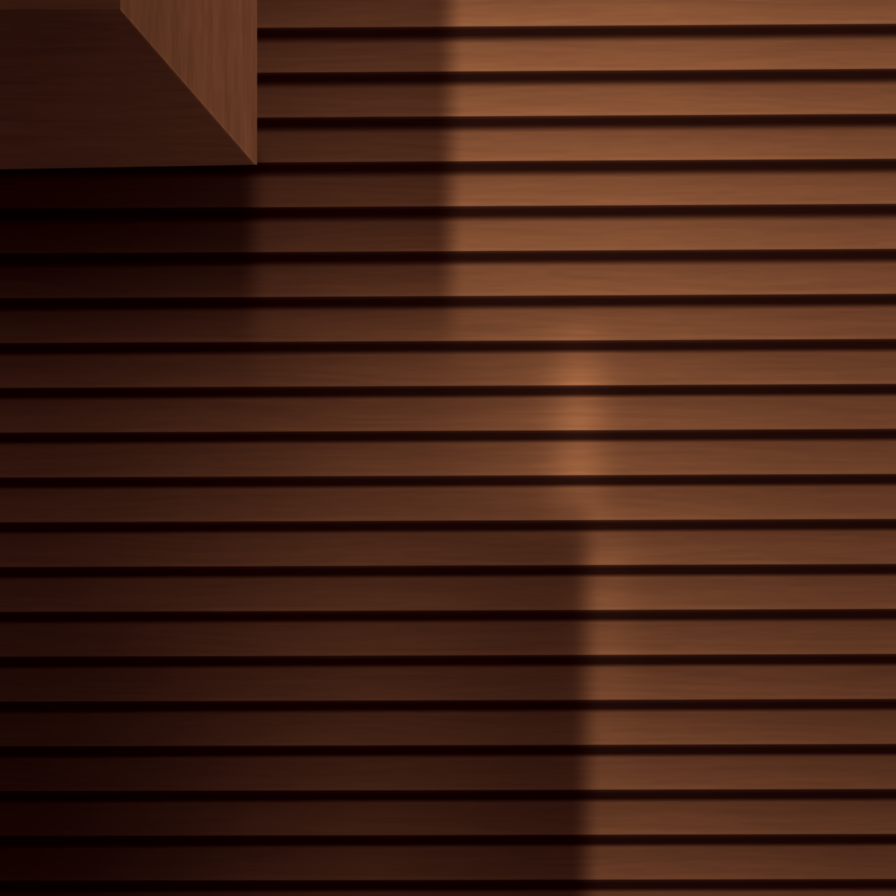
Write a WebGL 1 fragment shader that draws this texture.

```glsl
precision highp float;
// Horizontal wooden slats in warm low light, with a wooden box in the upper left corner.
uniform vec2 u_resolution;

const float SLAT_PITCH = 0.0501;
const float FIRST_GROOVE = 0.0355;

float hash(vec2 p) {
  vec3 q = fract(vec3(p.xyx) * 0.1031);
  q += dot(q, q.yzx + 33.33);
  return fract((q.x + q.y) * q.z);
}

float noise(vec2 p) {
  vec2 i = floor(p);
  vec2 f = fract(p);
  f = f * f * (3.0 - 2.0 * f);
  return mix(mix(hash(i), hash(i + vec2(1.0, 0.0)), f.x),
             mix(hash(i + vec2(0.0, 1.0)), hash(i + vec2(1.0, 1.0)), f.x), f.y);
}

// Wood fibres running along the first axis, centred on zero.
float woodGrain(vec2 p, float seed) {
  float bend = noise(p * vec2(5.0, 22.0) + seed * 7.3);
  float fibres = noise(vec2(p.x * 9.0, p.y * 260.0 + bend * 5.0) + seed * 13.1);
  float pores = noise(p * vec2(45.0, 420.0) + seed * 3.7);
  return 0.6 * fibres + 0.4 * pores - 0.5;
}

float gauss(float d, float width) {
  return exp(-d * d / (width * width));
}

// Warm brown whose red channel equals the given level.
vec3 woodTone(float level) {
  return max(vec3(level, 0.70 * (level - 0.066), 0.45 * (level - 0.07)), 0.0);
}

// Light falling on the wall; y runs downwards.
float wallLight(vec2 p) {
  float lit = mix(0.53, 0.38, smoothstep(0.0, 1.0, p.y)) - 0.05 * smoothstep(0.68, 1.0, p.x);
  float shade = mix(0.18, 0.31, smoothstep(0.0, 0.45, p.x));
  shade -= 0.04 * gauss(p.y - 0.25, 0.10);
  shade -= 0.10 * smoothstep(0.50, 1.0, p.y);
  shade -= 0.03 * smoothstep(0.56, 0.66, p.y) * smoothstep(0.4, 0.64, p.x);

  // Three shadow edges, blended down the wall
  float upper = smoothstep(0.485, 0.52, p.x);
  float middle = 0.7 * smoothstep(0.25, 0.68, p.x) + 0.3 * smoothstep(0.45, 0.60, p.x);
  float lower = smoothstep(0.636, 0.672, p.x);
  float sun = mix(upper, middle, smoothstep(0.27, 0.43, p.y));
  sun = mix(sun, lower, smoothstep(0.52, 0.62, p.y));
  float light = mix(shade, lit, sun);

  // Shadow below the box
  float under = (1.0 - smoothstep(0.265, 0.30, p.x)) * smoothstep(0.15, 0.18, p.y);
  under *= 1.0 - smoothstep(0.22, 0.46, p.y);
  light *= 1.0 - 0.52 * under;

  // Upright glow and its fainter tail
  float span = smoothstep(0.33, 0.43, p.y) * (1.0 - smoothstep(0.52, 0.61, p.y));
  light += 0.14 * gauss(p.x - 0.646, 0.034) * span;
  float tail = smoothstep(0.55, 0.63, p.y) * (1.0 - smoothstep(0.68, 0.95, p.y));
  light += 0.055 * gauss(p.x - 0.678, 0.034) * tail;
  return light;
}

// Brightness factor across one slat, with a groove at its upper end.
float slatProfile(float t, float depth, float blur) {
  float body = mix(0.90, 1.04, smoothstep(0.1, 0.85, t));
  float overhang = 1.0 - smoothstep(0.07, 0.20 + 0.09 * depth, t);
  float lip = smoothstep(0.89 - blur, 0.91 + blur, t);
  float groove = max(overhang, lip);
  float grooveLevel = mix(0.27, 0.42, lip * (1.0 - smoothstep(0.90, 0.99, t)));
  float rim = 0.05 * gauss(t - 0.85, 0.04);
  return mix(body + rim, grooveLevel, groove);
}

vec3 slatWall(vec2 p, float pixel) {
  float tilt = mix(0.0065, 0.002, p.y) * (p.x - 0.4);
  float row = (p.y - FIRST_GROOVE + tilt) / SLAT_PITCH;
  float seed = floor(row) + 5.0;
  float depth = 1.0 - smoothstep(0.2, 0.5, p.y);
  float light = wallLight(p) * (0.98 + 0.04 * hash(vec2(seed, 2.0)));
  light *= 1.0 + 0.11 * woodGrain(p, seed);
  return woodTone(light * slatProfile(fract(row), depth, 0.6 * pixel / SLAT_PITCH));
}

// Coverage of the region where d is negative.
float cover(float d, float pixel) {
  return 1.0 - smoothstep(-pixel, pixel, d);
}

// Box with a dark underside, a lighter side face and a thin front rail.
vec3 addBox(vec3 wall, vec2 p, float pixel) {
  float bottom = 0.189 - 0.018 * p.x;
  float inside = cover(p.x - 0.287, pixel) * cover(p.y - bottom, pixel);
  float diagonal = (p.x - 0.134) * 0.755 - (p.y - 0.0105) * 0.656;
  float side = cover(-diagonal, pixel) * cover(0.134 - p.x, pixel);
  float rail = cover(p.y - 0.0105, pixel) * (1.0 - side);
  float underLevel = mix(0.155, 0.20, smoothstep(0.0, 0.28, p.x)) + 0.02 * smoothstep(0.02, 0.19, p.y);
  underLevel *= 1.0 + 0.14 * woodGrain(p, 41.0);
  float sideLevel = mix(0.34, 0.39, smoothstep(0.13, 0.28, p.x));
  sideLevel *= 1.0 + 0.18 * woodGrain(p.yx, 57.0);
  float level = mix(underLevel + 0.045 * rail, sideLevel, side);
  level += 0.03 * gauss(diagonal, 0.002) * step(0.134, p.x);
  return mix(wall, woodTone(level), inside);
}

void main() {
  vec2 p = gl_FragCoord.xy / u_resolution;
  p.y = 1.0 - p.y;
  float pixel = 1.0 / u_resolution.y;
  vec3 colour = addBox(slatWall(p, pixel), p, pixel);
  gl_FragColor = vec4(colour, 1.0);
}
```
